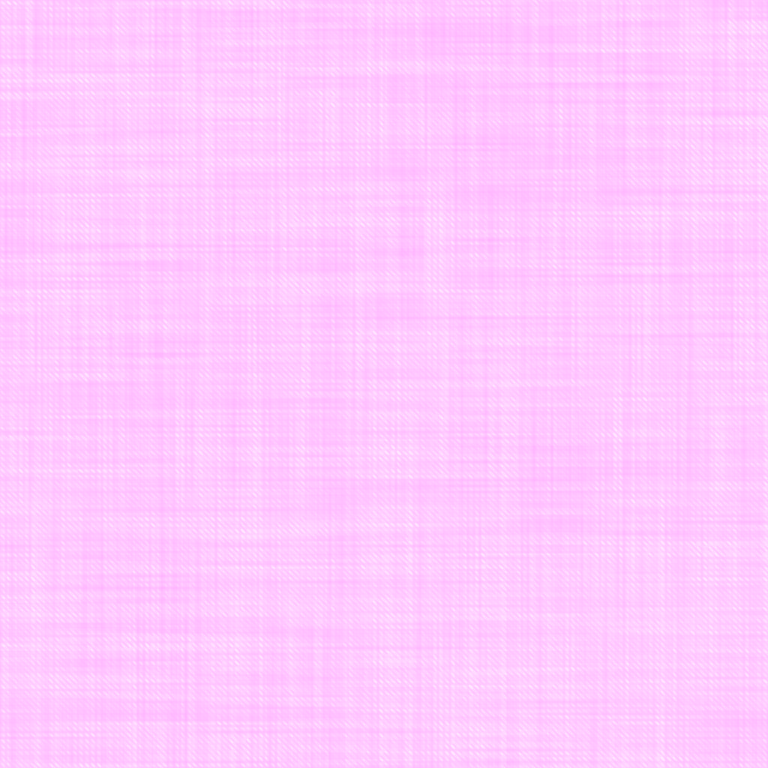
A Shadertoy shader for this texture:

```glsl
const float THREADS = 128.0;
const float MEAN_GREEN = 0.789;

float hash(vec2 p) {
    vec3 q = fract(p.xyx * 0.1031);
    q += dot(q, q.yzx + 33.33);
    return fract((q.x + q.y) * q.z);
}

// Smooth value noise, centred on zero
float noise(vec2 p) {
    vec2 cell = floor(p);
    vec2 f = fract(p);
    f = f * f * (3.0 - 2.0 * f);
    float low = mix(hash(cell), hash(cell + vec2(1, 0)), f.x);
    float high = mix(hash(cell + vec2(0, 1)), hash(cell + vec2(1, 1)), f.x);
    return mix(low, high, f.y) - 0.5;
}

// Flat thread index with a narrow soft edge between threads
float threadStep(float y) {
    return floor(y) + smoothstep(0.3, 0.7, fract(y));
}

// Threads running along x: crisp strands, slubs and faint bands
float threads(vec2 uv, float seed, float lengthwise) {
    float strandRow = threadStep(uv.y * THREADS * 2.0);
    float slubRow = threadStep(uv.y * THREADS);
    float strand = noise(vec2(uv.x * lengthwise * 1.6, strandRow) + seed);
    float slub = noise(vec2(uv.x * lengthwise, slubRow) + seed + 37.0);
    float band = noise(uv * vec2(lengthwise * 0.6, THREADS * 0.3) + seed + 91.0);
    return 0.42 * strand + 0.34 * slub + 0.24 * band;
}

// Falling diagonal stitch: pale ridge, dark flank
float stitch(vec2 f) {
    float ridge = cos(6.2832 * (f.x + f.y));
    float along = abs(f.x - f.y) * 0.7071;
    return ridge * (1.0 - smoothstep(0.3, 0.65, along));
}

// Shallow dark gaps beside the threads of both directions
float gaps(vec2 f) {
    vec2 edge = smoothstep(0.24, 0.44, abs(f));
    return 0.5 * (edge.x + edge.y);
}

void mainImage(out vec4 fragColor, in vec2 fragCoord) {
    vec2 uv = fragCoord / iResolution.xy;
    vec2 cell = floor(uv * THREADS);
    vec2 f = fract(uv * THREADS) - 0.5;

    // Uneven dye along the weft, the warp and the whole cloth
    float weft = threads(uv, 11.0, 6.0);
    float warp = threads(uv.yx, 73.0, 4.5);
    float cloud = noise(uv * 5.0 + 5.0);
    float tone = 0.115 * weft + 0.105 * warp + 0.018 * cloud;

    // Stitches differ from cell to cell and show most on pale threads
    float relief = clamp(1.0 + 2.0 * (weft + warp), 0.3, 1.7);
    relief *= mix(0.4, 1.6, hash(cell + 19.0));
    float depth = mix(0.4, 1.6, hash(cell + 57.0));
    float weave = 0.026 * relief * stitch(f) - 0.024 * depth * (gaps(f) - 0.5);

    float green = clamp(MEAN_GREEN + tone + weave, 0.69, 0.91);
    fragColor = vec4(1.0, green, 1.0, 1.0);
}
```
